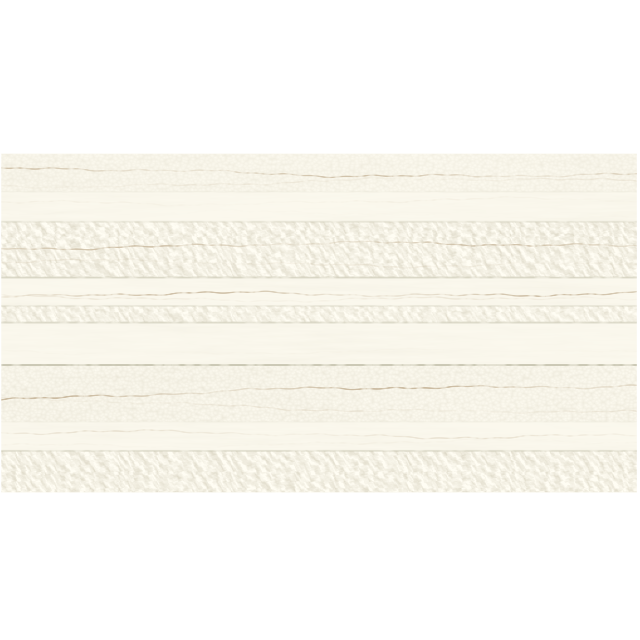
Reproduce this texture procedurally as a three.js fragment shader.

```glsl
// A wide slab of cream travertine on white, cut into nine level bands of
// smooth, fine-grained or chiselled stone. Cellular noise makes the relief
// and streaks; layered sines bend the thin broken veins.

#define CREAM vec3(0.995, 0.985, 0.945)
#define SAND vec3(0.860, 0.840, 0.770)
#define VEIN_COLOR vec3(0.770, 0.700, 0.590)
#define JOINT_COLOR vec3(0.780, 0.770, 0.690)
#define SLAB_LEFT 0.002
#define SLAB_RIGHT 0.995
#define SLAB_TOP 0.760
#define SLAB_BOTTOM 0.2305
#define EDGE 0.001
#define VEIN_WIDTH 0.0019
#define VEIN_DRIFT 0.0033
#define RELIEF_DEPTH 0.62

varying vec2 vUv;

vec2 hash2(vec2 cell) {
  vec2 k = vec2(dot(cell, vec2(127.1, 311.7)), dot(cell, vec2(269.5, 183.3)));
  return fract(sin(k) * 43758.5);
}

// Distance to the nearest scattered point
float cellular(vec2 p) {
  vec2 cell = floor(p);
  vec2 local = fract(p);
  float nearest = 2.0;
  for (int j = -1; j <= 1; j++) {
    for (int i = -1; i <= 1; i++) {
      vec2 offset = vec2(float(i), float(j));
      vec2 d = offset + hash2(cell + offset) - local;
      nearest = min(nearest, dot(d, d));
    }
  }
  return sqrt(nearest);
}

float wave(float x, float seed) {
  return sin(x * 7.0 + seed) + 0.5 * sin(x * 19.0 + seed * 2.3)
       + 0.3 * sin(x * 53.0 + seed * 4.1) + 0.2 * sin(x * 137.0 + seed * 5.7);
}

float between(float low, float high, float v) {
  return smoothstep(low - EDGE, low + EDGE, v)
       * (1.0 - smoothstep(high - EDGE, high + EDGE, v));
}

// Slanted chisel marks, lit across their short side
float chiselMarks(vec2 p) {
  vec2 q = vec2(p.x - p.y, p.x + p.y) * vec2(42.0, 74.0);
  q += 0.35 * vec2(wave(p.y * 9.0, 1.0), wave(p.x * 6.0, 4.0));
  vec2 light = vec2(0.12, 0.3);
  float broad = cellular(q + light) - cellular(q - light);
  float fine = cellular(q * 1.9 + light) - cellular(q * 1.9 - light);
  return broad + 0.5 * fine;
}

// Thin vein that wanders around a level and fades in and out
float vein(vec2 p, float level, float slope, float seed) {
  float path = level + slope * (p.x - 0.5) + VEIN_DRIFT * wave(p.x, seed);
  float line = 1.0 - smoothstep(0.2 * VEIN_WIDTH, VEIN_WIDTH, abs(p.y - path));
  float stretches = 0.55 + 0.45 * sin(p.x * 11.0 + seed * 3.0);
  float breaks = smoothstep(0.1, 0.6, cellular(vec2(p.x * 75.0, seed * 7.3)));
  return line * mix(0.25, 1.0, stretches) * mix(0.3, 1.0, breaks);
}

void main() {
  vec2 p = vUv;

  // Band properties, listed from the top down
  mat3 bottoms = mat3(0.7005, 0.6536, 0.5664, 0.522, 0.496, 0.4297, 0.341, 0.2956, SLAB_BOTTOM);
  mat3 chiselled = mat3(0.1, 0.0, 1.0, 0.0, 0.85, 0.0, 0.12, 0.0, 1.0);
  mat3 grained = mat3(0.8, 0.0, 0.3, 0.0, 0.3, 0.0, 1.0, 0.0, 0.3);
  mat3 veinLevels = mat3(0.729, 0.685, 0.617, 0.540, 0.51, 0.45, 0.390, 0.321, 0.26);
  mat3 veinAmounts = mat3(0.75, 0.1, 0.75, 0.8, 0.0, 0.04, 0.95, 0.3, 0.0);
  mat3 slopes = mat3(-0.01, 0.004, 0.004, 0.006, 0.0, 0.0, 0.022, -0.005, 0.0);
  mat3 joints = mat3(0.12, 0.35, 0.6, 0.3, 0.55, 0.95, 0.1, 0.45, 0.0);

  float relief = 0.0;
  float grain = 0.0;
  float veins = 0.0;
  float joint = 0.0;
  float top = SLAB_TOP;
  float dash = smoothstep(0.15, 0.5, cellular(vec2(p.x * 45.0, floor(p.y * 30.0))));
  for (int c = 0; c < 3; c++) {
    for (int r = 0; r < 3; r++) {
      float bottom = bottoms[c][r];
      float inside = between(bottom, top, p.y);
      float seed = float(c * 3 + r) * 1.7 + 0.6;
      relief += inside * chiselled[c][r];
      grain += inside * grained[c][r];

      // Main vein and a faint companion
      float main = vein(p, veinLevels[c][r], slopes[c][r], seed);
      float faint = vein(p, mix(bottom, top, 0.25), -slopes[c][r], seed + 9.0);
      veins += inside * veinAmounts[c][r] * (main + 0.25 * faint);

      float groove = 1.0 - smoothstep(0.0006, 0.0024, abs(p.y - bottom));
      joint += groove * joints[c][r] * mix(0.45, 1.0, dash);
      top = bottom;
    }
  }

  // Stone tone: level streaks, woven grain and chiselled shadows
  float streaks = cellular(p * vec2(7.0, 120.0)) + 0.5 * cellular(p * vec2(24.0, 260.0));
  float clouds = 0.5 + 0.2 * wave(p.x * 0.7 + 0.4 * sin(p.y * 23.0), p.y * 31.0);
  float weave = cellular(p * vec2(170.0, 210.0));
  float shade = 0.07 + 0.14 * streaks * clouds;
  shade += grain * (0.06 + 0.32 * (weave - 0.3));
  shade += relief * (0.12 + RELIEF_DEPTH * chiselMarks(p));

  vec3 stone = mix(CREAM, SAND, clamp(shade, -0.04, 1.1));
  stone = mix(stone, VEIN_COLOR, clamp(veins, 0.0, 0.85));
  stone = mix(stone, JOINT_COLOR, clamp(joint, 0.0, 0.9));

  float slab = between(SLAB_LEFT, SLAB_RIGHT, p.x) * between(SLAB_BOTTOM, SLAB_TOP, p.y);
  gl_FragColor = vec4(mix(vec3(1.0), stone, slab), 1.0);
}
```
